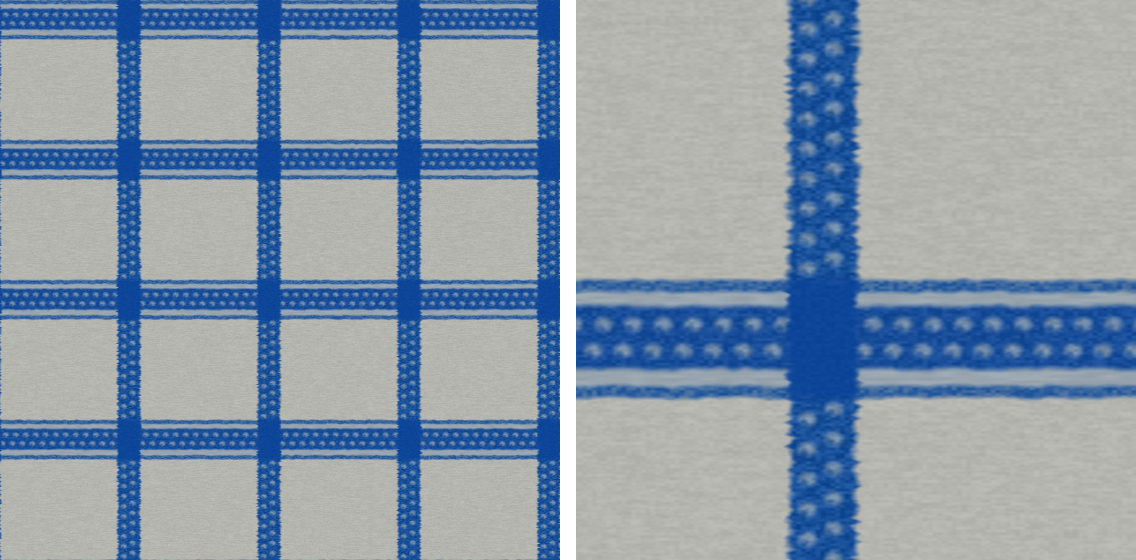
Left: the whole. Right: its middle third, enlarged.
Reproduce this pattern procedurally as a Shadertoy shader.

```glsl
float hash(vec2 p) {
    p = fract(p * vec2(0.1031, 0.1137));
    p += dot(p, p.yx + 33.33);
    return fract((p.x + p.y) * p.x * 7.31);
}

float noise(vec2 p) {
    vec2 i = floor(p), f = fract(p);
    f = f * f * (3.0 - 2.0 * f);
    return mix(mix(hash(i), hash(i + vec2(1, 0)), f.x),
               mix(hash(i + vec2(0, 1)), hash(i + vec2(1, 1)), f.x), f.y);
}

// Soft coverage of a stripe of the given half width
float stripe(float d, float halfWidth, float blur) {
    return 1.0 - smoothstep(halfWidth - blur, halfWidth + blur, abs(d));
}

// Crescent of pale weft showing through the blue
float fleck(vec2 d) {
    float body = 1.0 - smoothstep(1.2, 5.2, length(d * vec2(0.85, 1.05)));
    float shadow = 1.0 - smoothstep(0.5, 3.0, length(d - vec2(-1.5, 2.0)));
    return body * (1.0 - 0.6 * shadow);
}

// Two staggered rows of flecks, fourteen per repeat
float fleckRows(vec2 p, bool upright) {
    float pitch = 192.0 / 14.0, total = 0.0;
    for (int i = 0; i < 2; i++) {
        float side = float(i) * 2.0 - 1.0;
        vec2 d = upright ? p.yx : p;
        d.x = mod(d.x + side * pitch * 0.17, pitch) - pitch * 0.5;
        d.y -= side * 6.0;
        total += fleck(upright ? d.yx : d);
    }
    return total;
}

void mainImage(out vec4 fragColor, in vec2 fragCoord) {
    // Four repeats of 192 threads, measured from the top left
    vec2 q = vec2(fragCoord.x, iResolution.y - fragCoord.y) / iResolution.y * 768.0;
    vec2 p = mod(q - vec2(177.0, 27.0) + 96.0, 192.0) - 96.0;

    float weft = noise(q * vec2(0.12, 0.75)) - 0.5;
    float grain = noise(q * vec2(0.45, 0.8) + 70.0) - 0.5;
    float fray = noise(q * vec2(0.1, 0.55) + 30.0) - 0.5;
    float ripple = noise(q * vec2(0.18, 0.08) + 50.0) - 0.5;

    vec3 blue = vec3(0.05, 0.27, 0.60);
    vec3 pale = vec3(0.58, 0.64, 0.69);
    vec3 col = vec3(0.71, 0.71, 0.69) + 0.035 * weft + 0.04 * grain;

    // Horizontal band: pale bed, two thin lines, flecked centre
    float y = p.y + ripple * 1.4;
    float bed = stripe(y, 26.5, 1.8);
    float lines = stripe(abs(y) - 24.2, 2.7, 1.6);
    float core = stripe(y + 0.7, 14.3, 2.0);
    col = mix(col, pale + 0.06 * weft, bed * 0.85);
    col = mix(col, vec3(0.13, 0.34, 0.61), lines * (0.85 + 0.5 * grain));
    vec3 weave = mix(vec3(0.09, 0.30, 0.60), pale, 0.75 * fleckRows(p + vec2(0.0, 0.7), false));
    col = mix(col, weave + 0.09 * grain, core);

    // Vertical band with edges frayed thread by thread
    float x = p.x + fray * 4.0;
    float warp = stripe(x, 15.2, 2.4);
    weave = mix(vec3(0.09, 0.31, 0.60), pale, 0.75 * fleckRows(p + vec2(1.2, 0.0), true));
    col = mix(col, weave + 0.12 * grain, warp);

    // Solid blue where the bands cross
    float knot = stripe(x, 15.5, 2.5) * stripe(p.y, 27.5, 3.5);
    col = mix(col, blue + 0.03 * grain, knot);

    fragColor = vec4(clamp(col, 0.0, 1.0), 1.0);
}
```
